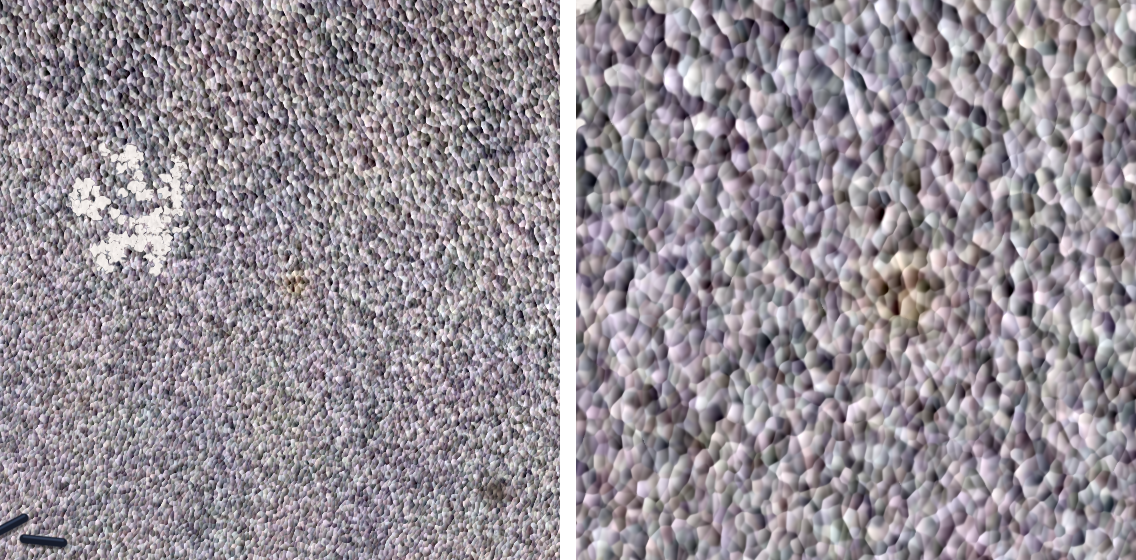
Left, the full canvas; right, a detail of the centre.
This texture is drawn by a WebGL 2 fragment shader. Its source:

```glsl
#version 300 es
precision highp float;

uniform vec2 u_resolution;
out vec4 fragColor;

const vec2 COARSE_GRAINS = vec2(134.0, 98.0);
const vec2 FINE_GRAINS = vec2(178.0, 134.0);
const vec2 COARSE_AXIS = vec2(-0.34, 0.94);
const vec2 FINE_AXIS = vec2(0.30, 0.954);
const vec2 GRAIN_LIGHT = vec2(-0.95, 0.2);
const float GRAIN_SHARPNESS = 9.0;
const float TONE_CONTRAST = 0.55;
const float RELIEF_CONTRAST = 0.375;
const vec3 STONE = vec3(0.573, 0.545, 0.576);
const vec3 PINK_SHIFT = vec3(0.05, -0.03, 0.03);
const vec3 WARM_SHIFT = vec3(0.045, 0.01, -0.06);
const vec3 PAINT = vec3(0.94, 0.92, 0.91);
const vec2 PAINT_CENTER = vec2(0.245, 0.64);
const vec2 PAINT_RADIUS = vec2(0.105, 0.125);
const float PAINT_CELLS = 62.0;
const vec3 TWIG = vec3(0.09, 0.11, 0.17);
const vec2 BROWN_SPOT = vec2(0.53, 0.49);
const vec2 DARK_SPOT = vec2(0.885, 0.12);

vec3 hash3(vec2 p) {
    vec3 q = fract(vec3(p.xyx) * vec3(0.1031, 0.1030, 0.0973));
    q += dot(q, q.yxz + 33.33);
    return fract((q.xxy + q.yzz) * q.zyx);
}

float noise(vec2 p) {
    vec2 i = floor(p), f = fract(p);
    f = f * f * (3.0 - 2.0 * f);
    float low = mix(hash3(i).x, hash3(i + vec2(1, 0)).x, f.x);
    float high = mix(hash3(i + vec2(0, 1)).x, hash3(i + vec2(1, 1)).x, f.x);
    return mix(low, high, f.y);
}

float fbm(vec2 p) {
    return 0.55 * noise(p) + 0.3 * noise(p * 2.1 + 7.0) + 0.15 * noise(p * 4.3 + 19.0);
}

// Soft leaning pebbles: brightness, pink shift and warm shift around zero
vec3 grains(vec2 p, vec2 density, vec2 axis) {
    vec2 q = vec2(dot(p, vec2(axis.y, -axis.x)), dot(p, axis)) * density + 90.0;
    q += 0.7 * vec2(noise(q * 0.4), noise(q * 0.4 + 31.0));
    vec2 cell = floor(q);
    vec3 sum = vec3(0.0);
    float total = 0.0;
    for (int y = -1; y <= 1; y++) {
        for (int x = -1; x <= 1; x++) {
            vec2 id = cell + vec2(x, y);
            vec2 d = q - id - hash3(id + 11.0).xy;
            vec3 traits = hash3(id + 71.0) - 0.5;
            float weight = exp(-GRAIN_SHARPNESS * dot(d, d)) + 1e-5;
            float relief = dot(d, GRAIN_LIGHT) * RELIEF_CONTRAST;
            sum += weight * vec3(traits.x * TONE_CONTRAST + relief, traits.yz);
            total += weight;
        }
    }
    return sum / total;
}

// Flaked paint: lumpy round chips that thin out away from the center
float paintDistance(vec2 p) {
    vec2 q = p * PAINT_CELLS;
    q += 0.7 * vec2(noise(q * 2.3), noise(q * 2.3 + 40.0)) - 0.35;
    vec2 cell = floor(q);
    float nearest = 1.0;
    for (int y = -1; y <= 1; y++) {
        for (int x = -1; x <= 1; x++) {
            vec2 id = cell + vec2(x, y);
            vec3 h = hash3(id + 5.0);
            float spread = length(((id + 0.5) / PAINT_CELLS - PAINT_CENTER) / PAINT_RADIUS);
            float presence = mix(noise(id * 0.36 + 3.0), h.z, 0.3);
            float limit = 0.52 + 0.5 * smoothstep(0.8, 1.45, spread);
            float radius = 0.42 + 0.34 * hash3(id + 23.0).y;
            float chip = length(q - id - 0.25 - 0.5 * h.xy) - radius;
            nearest = min(nearest, presence > limit ? chip : 1.0);
        }
    }
    return nearest / PAINT_CELLS;
}

float segmentDistance(vec2 p, vec2 a, vec2 b) {
    vec2 ab = b - a;
    return length(p - a - ab * clamp(dot(p - a, ab) / dot(ab, ab), 0.0, 1.0));
}

void addTwig(inout vec3 color, vec2 p, vec2 a, vec2 b, float edge) {
    float shadow = segmentDistance(p + vec2(-0.002, 0.005), a, b);
    color *= 1.0 - 0.45 * smoothstep(0.012, 0.005, shadow);
    float glint = smoothstep(0.004, 0.0, segmentDistance(p - vec2(0.0, 0.004), a, b));
    vec3 bark = TWIG + glint * vec3(0.11, 0.14, 0.18);
    color = mix(color, bark, smoothstep(edge, -edge, segmentDistance(p, a, b) - 0.008));
}

void main() {
    vec2 p = gl_FragCoord.xy / u_resolution.y;
    float edge = max(1.0 / u_resolution.y, 0.0012);

    // Two grain sizes overlap; the coarse one gains toward the top
    float coarse = smoothstep(0.0, 0.85, p.y + 0.3 * (p.x - 0.5));
    vec2 blend = vec2(coarse, 1.0 - coarse) + 0.35;
    vec3 grain = grains(p, COARSE_GRAINS, COARSE_AXIS) * blend.x;
    grain += grains(p + 0.37, FINE_GRAINS, FINE_AXIS) * blend.y;
    grain /= length(blend);
    float grit = noise(p * 250.0) - 0.5;

    // Broad tone and hue drift
    float drift = fbm(p * 8.0 + 2.0) - 0.5;
    float hueDrift = fbm(p * 12.0 + 50.0) - 0.5;
    float topShade = smoothstep(0.5, 1.0, p.y);
    float light = grain.x * mix(0.92, 1.15, coarse) + 0.1 * grit;
    light += 0.1 * drift + 0.018 - 0.06 * topShade;
    light -= 0.25 * max(light - 0.22, 0.0);
    vec3 color = STONE + light;
    color += PINK_SHIFT * (grain.y + 0.7 * hueDrift);
    color += WARM_SHIFT * (grain.z + 0.8 * drift + 0.15 * topShade);

    // Earthy stains
    float ragged = 0.5 + fbm(p * 60.0);
    float brown = exp(-1600.0 * dot(p - BROWN_SPOT, p - BROWN_SPOT));
    float dark = exp(-2000.0 * dot(p - DARK_SPOT, p - DARK_SPOT));
    color += brown * ragged * vec3(0.03, -0.01, -0.09);
    color *= 1.0 - 0.6 * min(dark * ragged, 1.0) * vec3(0.85, 0.95, 1.05);

    // Paint chips with worn pits
    float chip = paintDistance(p);
    float wear = smoothstep(0.66, 0.82, fbm(p * 110.0 + 9.0));
    vec3 paint = PAINT + 0.12 * grain.x - wear * vec3(0.26, 0.28, 0.28);
    color *= 1.0 - 0.2 * smoothstep(0.004, 0.0, chip);
    color = mix(color, paint, smoothstep(edge, -edge, chip));

    // Twigs in the corner
    addTwig(color, p, vec2(-0.01, 0.047), vec2(0.043, 0.075), edge);
    addTwig(color, p, vec2(0.043, 0.038), vec2(0.112, 0.031), edge);

    fragColor = vec4(clamp(color, 0.0, 1.0), 1.0);
}
```
